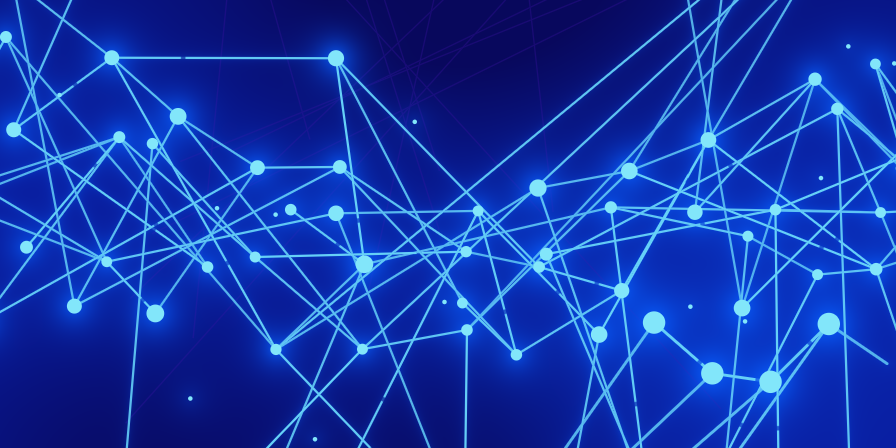
This background is drawn by a Shadertoy shader. Its source:

```glsl
// A glowing network on deep blue: jittered columns of nodes follow a valley-shaped
// band and are joined by thin links, rays to the borders and crossing beams.
// Distances to segments and discs give crisp cores plus an exponential halo.

const vec3 DEEP = vec3(0.03, 0.03, 0.36);
const vec3 BLUE = vec3(0.035, 0.105, 0.61);
const vec3 HALO = vec3(0.03, 0.35, 0.97);
const vec3 LINK = vec3(0.4, 0.82, 0.97);
const vec3 NODE = vec3(0.51, 0.9, 0.98);
const vec3 VIOLET = vec3(0.22, 0.06, 0.62);

const float COLUMN_STEP = 0.2;
const int ROWS = 4;
const float LINK_WIDTH = 0.0025;   // half width, in canvas heights
const float LINK_HALO = 0.02;
const float LINK_BLOOM = 0.006;
const float NODE_HALO = 0.03;
const float NEAR_CHANCE = 0.85;
const float FAR_CHANCE = 0.6;
const float RAY_CHANCE = 0.45;

float hash(vec2 p) {
    vec3 q = fract(p.xyx * 0.1031 + 0.37);
    q += dot(q, q.yzx + 33.33);
    return fract((q.x + q.y) * q.z);
}

float cover(float signedDist) {
    return clamp(0.5 - signedDist * iResolution.y, 0.0, 1.0);
}

// Returns distance to the segment and the position along it.
vec2 segment(vec2 p, vec2 a, vec2 b) {
    vec2 ab = b - a;
    float t = clamp(dot(p - a, ab) / dot(ab, ab), 0.0, 1.0);
    return vec2(length(p - a - ab * t), t);
}

// light: x = link cover, y = node cover, z = halo sum
void addLink(inout vec3 light, vec2 p, vec2 a, vec2 b, float width) {
    vec2 s = segment(p, a, b);
    float seed = hash(a * 91.0 + b * 37.0);
    float fromGap = abs(s.y - 0.2 - 0.6 * seed) * length(b - a);
    float gap = mix(1.0, smoothstep(0.003, 0.007, fromGap), 0.75 * step(0.7, seed));
    light.x = max(light.x, cover(s.x - width) * mix(0.78, 1.0, seed) * gap);
    light.z += 0.1 * exp(-s.x / LINK_HALO) + 0.2 * exp(-s.x / LINK_BLOOM);
}

void addNode(inout vec3 light, vec2 p, vec2 center, float radius) {
    float d = length(p - center) - radius;
    light.y = max(light.y, cover(d));
    light.z += 50.0 * radius * exp(-max(d, 0.0) / NODE_HALO);
}

vec2 nodeAt(vec2 cell) {
    float x = (cell.x + 0.7 * (hash(cell) - 0.5)) * COLUMN_STEP;
    float spread = 0.09 + 0.1 * abs(x - 1.0);
    float band = 0.5 + 0.1 * cos(3.1416 * x);
    return vec2(x, band + spread * (cell.y - 1.5 + 0.9 * (hash(cell + 17.0) - 0.5)));
}

vec3 background(vec2 p) {
    vec2 top = (p - vec2(1.03, 1.05)) / vec2(0.5, 0.42);
    vec2 left = (p - vec2(0.3, -0.05)) / vec2(0.45, 0.33);
    vec2 low = (p - vec2(1.0, -0.05)) / vec2(0.35, 0.28);
    vec2 right = (p - vec2(1.6, 0.3)) / vec2(0.5, 0.4);
    float shade = exp(-dot(top, top)) + 0.8 * exp(-dot(left, left)) + 0.7 * exp(-dot(low, low));
    shade += 0.35 * smoothstep(0.55, 1.1, p.y);
    vec3 glow = vec3(0.0, 0.05, 0.08) * exp(-dot(right, right));
    return mix(BLUE, DEEP, min(shade, 1.0)) + glow;
}

void mainImage(out vec4 fragColor, in vec2 fragCoord) {
    vec2 p = fragCoord / iResolution.y;
    vec3 light = vec3(0.0);
    float violet = 0.0;

    // Main mesh: short links, long links and rays leaving the canvas
    for (int c = -2; c < 11; c++)
    for (int r = 0; r < ROWS; r++) {
        vec2 cell = vec2(c, r);
        vec2 a = nodeAt(cell);
        float pick = hash(cell + 41.0);
        addNode(light, p, a, mix(0.012, 0.02, pick * pick));
        if (hash(cell + 53.0) < NEAR_CHANCE)
            addLink(light, p, a, nodeAt(vec2(c + 1, floor(pick * 4.0))), LINK_WIDTH);
        if (hash(cell + 67.0) < FAR_CHANCE) {
            float reach = 2.0 + floor(2.0 * hash(cell + 71.0));
            addLink(light, p, a, nodeAt(vec2(cell.x + reach, 3.0 - cell.y)), LINK_WIDTH);
        }
        if (hash(cell + 83.0) < RAY_CHANCE) {
            bool rises = pick > 0.5 && abs(a.x - 1.0) > 0.35;
            float lean = 0.7 * (hash(cell + 97.0) - 0.5);
            addLink(light, p, a, vec2(a.x + lean, rises ? 1.1 : -0.1), LINK_WIDTH);
        }
    }

    // Beams crossing in the valley, and a peak they fan out from
    vec2 peak = vec2(0.75, 0.87);
    addNode(light, p, peak, 0.018);
    addLink(light, p, peak, nodeAt(vec2(1, 3)), LINK_WIDTH);
    for (int i = 0; i < 3; i++) {
        float k = float(i);
        addLink(light, p, nodeAt(vec2(3.0 + k, 0)), vec2(1.62 + 0.08 * k, 1.05), LINK_WIDTH);
        addLink(light, p, peak, nodeAt(vec2(4.0 + k, 1)), LINK_WIDTH);
    }

    // Larger foreground nodes at the lower right
    for (int i = 0; i < 4; i++) {
        float k = float(i);
        vec2 a = vec2(1.46 + 0.13 * k, 0.2 + 0.08 * cos(2.0 * k));
        vec2 b = vec2(1.59 + 0.13 * k, 0.2 + 0.08 * cos(2.0 * k + 2.0));
        addNode(light, p, a, 0.025);
        addLink(light, p, a, b, LINK_WIDTH * 1.3);
        addLink(light, p, a, vec2(a.x - 0.24, -0.06), LINK_WIDTH * 1.3);
    }

    // Small loose dots and faint far threads
    for (int i = 0; i < 12; i++) {
        vec2 seed = vec2(i, 131);
        vec2 spot = vec2(2.0 * hash(seed), hash(seed + 7.0));
        addNode(light, p, spot, 0.005);
        vec2 from = vec2(0.5 + hash(seed + 11.0), 1.05);
        vec2 to = vec2(0.2 + 1.6 * hash(seed + 19.0), 0.7 * hash(seed + 23.0));
        violet = max(violet, cover(segment(p, from, to).x - 0.0015));
    }

    vec3 color = mix(background(p), VIOLET, 0.35 * violet);
    color = mix(color, HALO, 1.0 - exp(-light.z));
    color = mix(color, LINK, light.x);
    color = mix(color, NODE, light.y);
    fragColor = vec4(color, 1.0);
}
```
